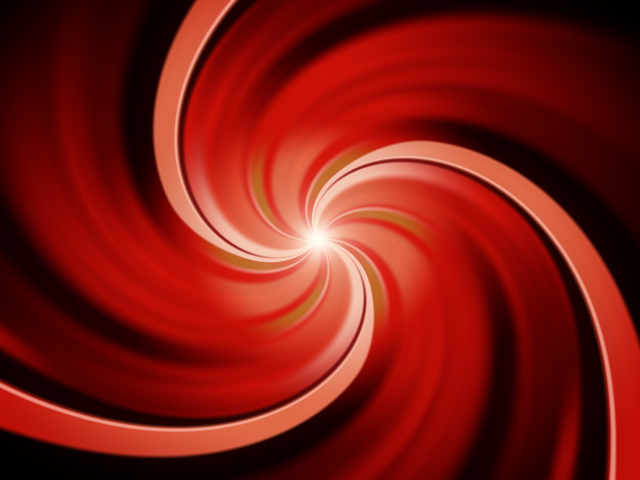
Reproduce this background procedurally as a Shadertoy shader.

```glsl
const vec3 SALMON = vec3(0.87, 0.41, 0.28);
const vec3 CREAM = vec3(0.95, 0.77, 0.69);
const vec3 GOLD = vec3(0.72, 0.42, 0.13);
const vec3 SCARLET = vec3(0.74, 0.05, 0.02);
const float SECTOR = 120.0;   // degrees per repeated arm
const float FLATTEN = 0.92;   // height of the spiral relative to its width

float hash(vec2 p) {
    return fract(sin(dot(p, vec2(127.1, 311.7))) * 43758.5453);
}

// Value noise that wraps around in x after the given number of cells
float ringNoise(vec2 p, float cells) {
    vec2 i = floor(p);
    vec2 f = fract(p);
    f = f * f * (3.0 - 2.0 * f);
    float x0 = mod(i.x, cells);
    float x1 = mod(i.x + 1.0, cells);
    float low = mix(hash(vec2(x0, i.y)), hash(vec2(x1, i.y)), f.x);
    float high = mix(hash(vec2(x0, i.y + 1.0)), hash(vec2(x1, i.y + 1.0)), f.x);
    return mix(low, high, f.y);
}

float fadeOut(float start, float end, float x) {
    return 1.0 - smoothstep(start, end, x);
}

// Soft angular stripe, repeated once per sector
float stripe(float angle, float center, float halfWidth, float softness) {
    float offset = mod(angle - center + 0.5 * SECTOR, SECTOR) - 0.5 * SECTOR;
    return fadeOut(halfWidth, halfWidth + softness, abs(offset));
}

// Angle in radians of an arm's bright edge at a given radius
float armTwist(float r) {
    return 1.987 - 5.099 * r + 2.181 * r * r;
}

vec3 redRamp(float v) {
    return vec3(v, vec2(0.13, 0.06) * v * v * v);
}

// Dark red sheets with streaks running along the spiral
vec3 sheets(float angle, float r) {
    float v = 0.73 * fadeOut(0.34, 0.92, r) + 0.1 * fadeOut(0.15, 0.34, r);
    v *= 1.0 - 0.5 * stripe(angle, -90.0, 5.0, 15.0) * smoothstep(0.32, 0.5, r);
    v *= 1.0 - 0.8 * stripe(angle, -38.0, 2.0, 10.0) * smoothstep(0.24, 0.47, r);
    v *= 1.0 - 0.35 * stripe(angle, -18.0, 7.0, 8.0) * smoothstep(0.34, 0.52, r);
    v *= 1.0 - 0.84 * stripe(angle, 17.5, 4.0, 9.0) * smoothstep(0.24, 0.42, r);

    float coarse = ringNoise(vec2(angle / 6.0, r * 3.0), 60.0);
    float fine = ringNoise(vec2(angle / 3.0, r * 4.0 + 9.0), 120.0);
    float streak = 0.8 * coarse + 0.2 * fine - 0.5;
    v *= 1.0 + 0.45 * streak * smoothstep(0.15, 0.5, r);

    v += 0.45 * stripe(angle, -12.0, 1.0, 5.0) * smoothstep(0.58, 0.73, r);
    return redRamp(clamp(v, 0.0, 0.86));
}

// Pale petals and gold wedges around the core
vec3 addPetals(vec3 col, float angle, float r) {
    float tone = 0.95 + 0.1 * ringNoise(vec2(angle / 6.0, r * 5.0), 60.0);
    float broad = stripe(angle, -78.0, 11.0, 7.0) * fadeOut(0.17, 0.28, r);
    float inner = stripe(angle, -24.0, 12.0, 10.0) * fadeOut(0.12, 0.32, r);
    col = mix(col, SALMON * tone, 0.9 * max(broad, inner));
    col = mix(col, CREAM, stripe(angle, -8.0, 3.0, 8.0) * fadeOut(0.14, 0.38, r));

    float wedge = max(stripe(angle, -51.0, 2.0, 6.0), stripe(angle, 9.0, 2.5, 6.0));
    col = mix(col, GOLD, 0.9 * wedge * smoothstep(0.05, 0.13, r) * fadeOut(0.17, 0.27, r));
    float rim = max(stripe(angle, -45.0, 0.3, 3.5), stripe(angle, 15.5, 0.3, 3.5));
    return mix(col, CREAM, 0.7 * rim * fadeOut(0.08, 0.28, r));
}

// Glossy ribbon with a shadow on its inner side and a bright edge
vec3 addArms(vec3 col, float angle, float r) {
    float gap = 0.7 + 0.8 * r + 2.0 * smoothstep(0.4, 0.68, r);
    float shadow = stripe(angle, -gap - 0.8, gap, 1.0 + 5.0 * r);
    vec3 shade = mix(vec3(0.5, 0.03, 0.03), vec3(0.05, 0.0, 0.0), smoothstep(0.18, 0.52, r));
    col = mix(col, shade, 0.88 * shadow * smoothstep(0.08, 0.18, r));

    vec3 ribbon = mix(CREAM, SALMON, smoothstep(0.14, 0.40, r));
    ribbon = mix(ribbon, SCARLET, smoothstep(0.42, 0.80, r));
    ribbon *= 0.97 + 0.05 * ringNoise(vec2(angle / 3.0, r * 3.0), 120.0);
    float halfWidth = 0.5 * mix(3.0, 10.2, smoothstep(0.15, 0.33, r));
    col = mix(col, ribbon, stripe(angle, halfWidth, halfWidth, 2.2));

    float edge = stripe(angle, 0.2, 0.2, 0.9);
    return mix(col, vec3(0.97, 0.72, 0.65), 0.72 * edge);
}

void mainImage(out vec4 fragColor, in vec2 fragCoord) {
    // Polar coordinates unwound along the spiral
    vec2 p = (fragCoord - 0.5 * iResolution.xy) / iResolution.y + vec2(0.005, 0.0);
    p.y /= FLATTEN;
    float r = length(p);
    float angle = degrees(atan(p.y, p.x + 1e-6) - armTwist(r));

    vec3 col = sheets(angle, r);
    col = addPetals(col, angle, r);
    col = addArms(col, angle, r);

    // Central light
    col = mix(col, vec3(1.0, 0.84, 0.74), 0.7 * exp(-r * r / 0.010));
    col = mix(col, vec3(1.0, 1.0, 0.95), exp(-r * r / 0.0015));
    fragColor = vec4(clamp(col, 0.0, 1.0), 1.0);
}
```
